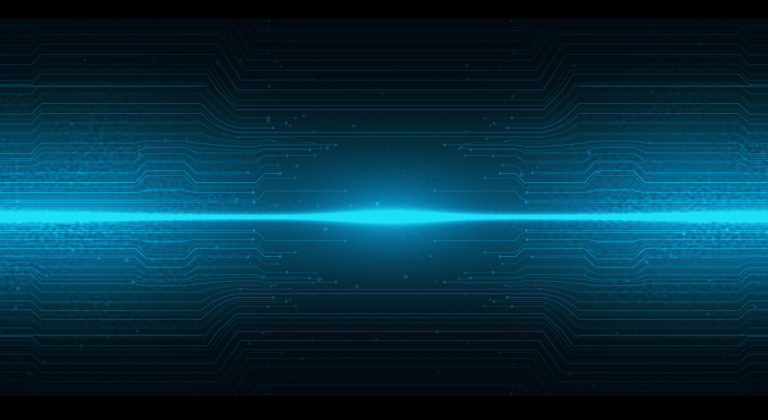
Give the GLSL for this background, as a Shadertoy shader.

```glsl
const vec2 CENTER = vec2(0.508, 0.483);
const float LOWER_SCALE = 0.9;      // lower half is slightly compressed
const float PANEL_EDGE = 0.473;     // black bands lie beyond this height
const float TRACE_WIDTH = 0.0011;
const float BEND_START = 0.45;      // outer end of the diagonal bundle
const float BEND_HEIGHT = 0.085;
const float TRACE_GAIN = 0.21;
const float GRAIN_GAIN = 0.16;
const vec3 RAMP[6] = vec3[6](
    vec3(0.01, 0.06, 0.09), vec3(0.02, 0.18, 0.24), vec3(0.02, 0.31, 0.43),
    vec3(0.03, 0.45, 0.62), vec3(0.04, 0.64, 0.82), vec3(0.11, 0.87, 0.96));

float hash(vec2 p) {
    vec3 q = fract(vec3(p.xyx) * 0.1031);
    q += dot(q, q.yzx + 33.33);
    return fract((q.x + q.y) * q.z);
}

vec2 gradient(vec2 cell) {
    float angle = 6.2832 * hash(cell);
    return vec2(cos(angle), sin(angle));
}

float gradientNoise(vec2 p) {
    vec2 i = floor(p), f = fract(p);
    vec2 u = f * f * f * (f * (f * 6.0 - 15.0) + 10.0);
    vec2 e = vec2(0.0, 1.0);
    return mix(
        mix(dot(gradient(i), f), dot(gradient(i + e.yx), f - e.yx), u.x),
        mix(dot(gradient(i + e), f - e), dot(gradient(i + 1.0), f - 1.0), u.x), u.y);
}

float fill(float d, float px) {
    return 1.0 - smoothstep(-0.6 * px, 0.6 * px, d);
}

// Height of the trace through p, measured at the outer edge
float routedHeight(vec2 p) {
    float drop = clamp(BEND_START - p.x - 0.35 * max(p.y - 0.3, 0.0), 0.0, BEND_HEIGHT);
    float v = p.y + drop * smoothstep(0.15, 0.25, p.y);
    // Raised hexagonal detour close to the beam
    float detour = clamp(0.073 - abs(p.x - 0.535), 0.0, 0.028);
    v -= detour * smoothstep(0.05, 0.1, p.y) * (1.0 - smoothstep(0.13, 0.2, p.y));
    // Small outer and inner steps
    float outer = clamp(p.x - 0.83, 0.0, 0.025);
    float inner = clamp(0.32 - p.x, 0.0, 0.022);
    v += outer * smoothstep(0.1, 0.15, p.y);
    v -= inner * smoothstep(0.03, 0.07, p.y) * (1.0 - smoothstep(0.12, 0.2, p.y));
    return v;
}

// Rows of traces with random inner ends, each closed by a pad
float traces(vec2 p, float spacing, float seed, float px) {
    float v = routedHeight(p);
    float slope = max(length(vec2(dFdx(v), dFdy(v))) / px, 0.7);
    float row = floor(v / spacing);
    float d = abs(fract(v / spacing) - 0.5) * spacing / slope;
    float chance = hash(vec2(row, seed));
    float high = smoothstep(0.19, 0.25, v);
    float end = mix(0.08, 0.34, chance) + 0.1 * high;
    if (high > 0.5 && chance > 0.5) end = -0.1;
    float strength = mix(0.35, 1.0, hash(vec2(row, seed + 7.0)));
    float line = fill(d - TRACE_WIDTH, px) * smoothstep(end - px, end + px, p.x);
    float pad = fill(length(vec2(p.x - end, d)) - 0.0035, px);
    return max(line * strength, pad);
}

// Scattered round contacts of varied size
float contacts(vec2 p, float px) {
    vec2 grid = p / 0.065;
    vec2 cell = floor(grid);
    vec2 spot = 0.2 + 0.6 * vec2(hash(cell + 3.1), hash(cell + 17.7));
    float radius = mix(0.0015, 0.0055, hash(cell + 41.0));
    float shown = step(0.68, hash(cell + 59.0));
    return shown * fill(length(fract(grid) - spot) * 0.065 - radius, px);
}

void mainImage(out vec4 fragColor, in vec2 fragCoord) {
    float px = 1.0 / iResolution.y;
    vec2 offset = (fragCoord - CENTER * iResolution.xy) * px;
    float a = abs(offset.x);
    float b = offset.y > 0.0 ? offset.y : -offset.y / LOWER_SCALE;
    vec2 p = vec2(a, b);

    // Broad glow, stronger on both sides
    float side = smoothstep(0.2, 0.75, a);
    float level = 0.1 + mix(0.37, 0.6, side) * exp(-b * b / 0.06);
    level += 0.2 * exp(-a * a / 0.035 - b * b / 0.012);

    // Fine digital grain in patches
    float patches = 0.5 + gradientNoise(offset * vec2(5.0, 14.0));
    float grain = gradientNoise(offset * vec2(85.0, 120.0));
    level += GRAIN_GAIN * grain * patches * (0.25 + side) * exp(-b * b / 0.07);

    // Circuit layers
    float clear = smoothstep(0.012, 0.04, b);
    float fade = mix(1.0, 0.6, smoothstep(0.25, 0.46, b));
    float circuit = traces(p, 0.0235, 2.0, px);
    circuit = max(circuit, 0.6 * traces(p + vec2(0.0, 0.006), 0.031, 11.0, px));
    circuit = max(circuit, 0.65 * contacts(offset + 5.0, px));
    level += TRACE_GAIN * circuit * clear * fade;

    // Accent trace on the outer sides
    level += 0.2 * fill(abs(b - 0.312) - 0.0016, px) * smoothstep(0.43, 0.46, a);

    // Horizontal beam, widest at the center and the edges
    float width = 0.015 + 0.016 * exp(-a * a / 0.025) + 0.009 * smoothstep(0.5, 0.9, a);
    level += 0.3 * exp(-b / width) + 0.32 * exp(-b * b / (0.3 * width * width));

    level *= fill(b - PANEL_EDGE, px);
    vec3 color = vec3(0.0);
    for (int i = 0; i < 6; i++) {
        color = mix(color, RAMP[i], clamp(level * 6.0 - float(i), 0.0, 1.0));
    }
    fragColor = vec4(color, 1.0);
}
```
